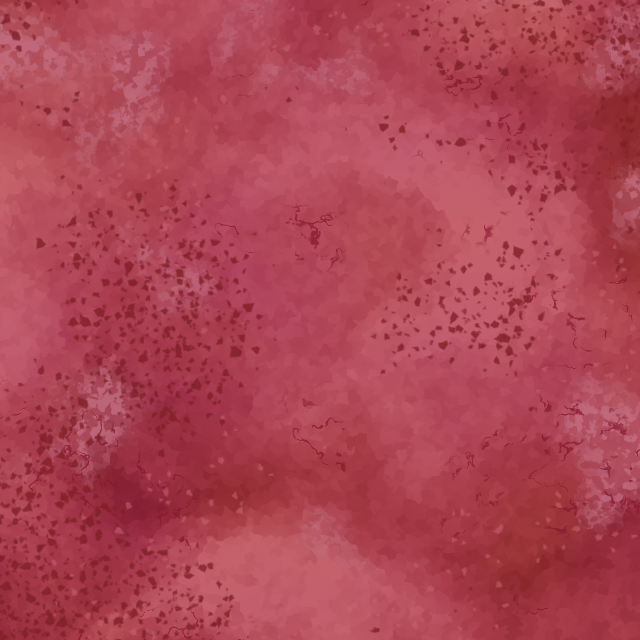
Give the GLSL for this texture, as a Shadertoy shader.

```glsl
#define DEEP_RED vec3(0.53, 0.14, 0.18)
#define MID_RED vec3(0.655, 0.23, 0.285)
#define ROSE vec3(0.765, 0.375, 0.425)
#define CHIP_BROWN vec3(0.50, 0.125, 0.15)
#define VEIN_CRIMSON vec3(0.53, 0.09, 0.18)
#define PALE_PINK vec3(0.77, 0.45, 0.53)
#define CLOUD_SCALE 3.6
#define CLOUD_CONTRAST 1.5
#define FACET_SCALE 68.0
#define CHIP_SCALE 56.0
#define CHIP_AMOUNT 0.62

const float TAU = 6.2831853;

// Integer hash: two values in 0..1 per lattice cell
vec2 hash2(vec2 cell) {
    uvec2 v = uvec2(ivec2(cell)) * 1664525u + 1013904223u;
    v.x += v.y * 1664525u;
    v.y += v.x * 1664525u;
    v ^= v >> 16u;
    v.x += v.y * 1664525u;
    v.y += v.x * 1664525u;
    v ^= v >> 16u;
    return vec2(v >> 8u) / 16777216.0;
}

float noise(vec2 p) {
    vec2 i = floor(p), f = fract(p);
    f = f * f * (3.0 - 2.0 * f);
    float low = mix(hash2(i).x, hash2(i + vec2(1, 0)).x, f.x);
    float high = mix(hash2(i + vec2(0, 1)).x, hash2(i + vec2(1, 1)).x, f.x);
    return mix(low, high, f.y);
}

float fbm(vec2 p, int octaves) {
    float sum = 0.0, total = 0.0, amp = 0.5;
    for (int i = 0; i < octaves; i++) {
        sum += amp * noise(p);
        total += amp;
        amp *= 0.5;
        p = mat2(1.6, 1.2, -1.2, 1.6) * p + 17.3;
    }
    return sum / total;
}

// Soft-edged Voronoi facet: seed position in xy, random shade in z
vec3 facet(vec2 p) {
    vec2 base = floor(p);
    vec4 sum = vec4(0.0);
    for (int y = -1; y <= 1; y++)
    for (int x = -1; x <= 1; x++) {
        vec2 cell = base + vec2(x, y);
        vec2 seed = cell + hash2(cell);
        float weight = exp(-22.0 * length(p - seed)) + 1e-9;
        sum += weight * vec4(seed - p, hash2(cell + 91.0).x, 1.0);
    }
    return vec3(p + sum.xy / sum.w, sum.z / sum.w);
}

// Scattered five-sided chips, crowded where the patch noise is high
float chips(vec2 uv, float scale, float amount, float seed) {
    vec2 p = uv * scale, base = floor(p);
    float edge = scale * 1.2 / iResolution.y, mask = 0.0;
    for (int y = -1; y <= 1; y++)
    for (int x = -1; x <= 1; x++) {
        vec2 cell = base + vec2(x, y), id = cell + seed;
        vec2 centre = cell + 0.1 + 0.8 * hash2(id);
        vec2 traits = hash2(id + 300.0);
        float patchy = fbm(centre / scale * 4.0 + seed + 5.0, 3);
        if (traits.x > amount * smoothstep(0.44, 0.68, patchy)) continue;
        float radius = mix(0.2, 0.44, traits.y * traits.y), d = -1.0;
        for (int k = 0; k < 5; k++) {
            vec2 h = hash2(id * 5.0 + float(k) + 700.0);
            float a = TAU * (float(k) + 0.8 * h.x) / 5.0 + 9.0 * traits.y;
            d = max(d, dot(p - centre, vec2(cos(a), sin(a))) - radius * mix(0.5, 1.15, h.y));
        }
        mask = max(mask, 1.0 - smoothstep(-edge, edge, d));
    }
    return mask;
}

void mainImage(out vec4 fragColor, in vec2 fragCoord) {
    vec2 uv = fragCoord / iResolution.y;

    // Cloudy wash broken into small painted facets
    vec2 jitter = vec2(noise(uv * 130.0), noise(uv * 130.0 + 40.0)) - 0.5;
    vec3 cell = facet(uv * FACET_SCALE + 0.7 * jitter);
    vec2 q = mix(uv, cell.xy / FACET_SCALE, 0.85);
    vec2 bend = vec2(fbm(q * 3.0 + 8.0, 3), fbm(q * 3.0 + 28.0, 3)) - 0.5;
    float cloud = fbm(q * CLOUD_SCALE + bend * 1.6 + 3.0, 5);
    float tone = 0.52 + CLOUD_CONTRAST * (cloud - 0.5) + 0.16 * (cell.z - 0.5);
    tone += 0.1 * (fbm(uv * 45.0, 3) - 0.5);
    tone = clamp(tone, 0.0, 1.0);
    vec3 color = tone < 0.5 ? mix(DEEP_RED, MID_RED, tone * 2.0)
                            : mix(MID_RED, ROSE, tone * 2.0 - 1.0);
    color += (fbm(q * 5.0 + 60.0, 3) - 0.5) * vec3(0.02, 0.05, -0.06);

    // Pale blooms with a crumbly grain
    float bloom = smoothstep(0.56, 0.76, fbm(q * 5.5 + bend + 110.0, 4));
    float grain = smoothstep(0.45, 0.6, fbm(uv * 95.0 + 7.0, 3));
    color = mix(color, PALE_PINK, bloom * (0.35 + 0.45 * grain));

    // Broken crimson veins in a few places
    float ridge = abs(fbm(uv * 24.0 + 4.0 * bend + 150.0, 4) - 0.5);
    float veinZone = smoothstep(0.56, 0.68, fbm(uv * 8.0 + 190.0, 3));
    float broken = smoothstep(0.38, 0.6, noise(uv * 75.0 + 11.0));
    color = mix(color, VEIN_CRIMSON, 0.75 * veinZone * broken * (1.0 - smoothstep(0.005, 0.03, ridge)));

    // Brown chips, finer crumbs and a few light flakes
    vec2 ragged = uv + 0.003 * jitter;
    color = mix(color, CHIP_BROWN, 0.8 * chips(ragged, CHIP_SCALE, CHIP_AMOUNT, 0.0));
    color = mix(color, CHIP_BROWN, 0.65 * chips(ragged, CHIP_SCALE * 1.9, CHIP_AMOUNT * 0.4, 0.0));
    color = mix(color, ROSE, 0.6 * chips(ragged, CHIP_SCALE * 1.2, 0.16, 37.0));

    fragColor = vec4(color, 1.0);
}
```
